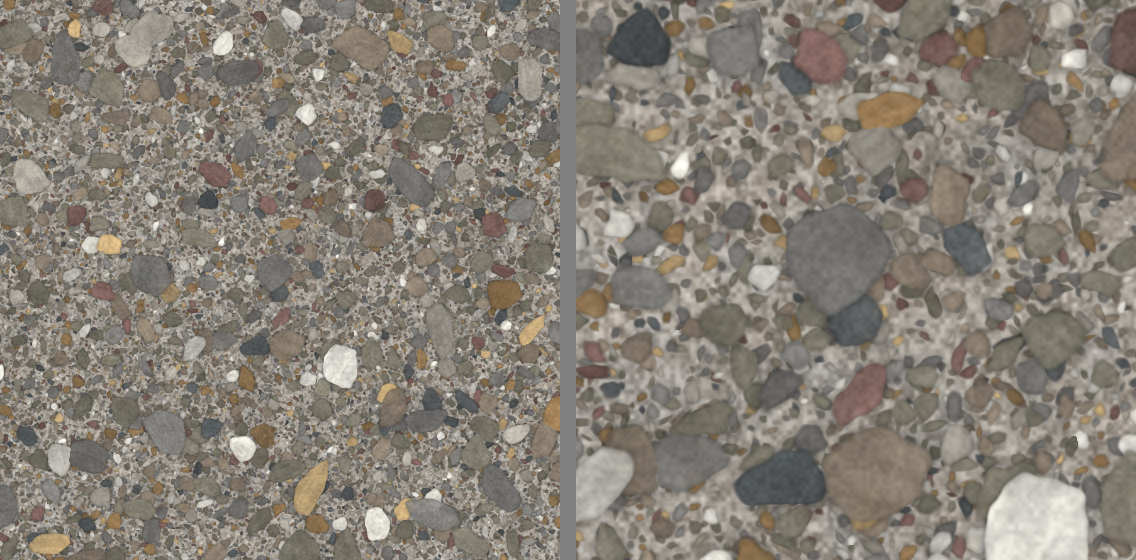
Left: the whole. Right: its middle third, enlarged.
A WebGL 1 fragment shader for this texture:

```glsl
precision highp float;
uniform vec2 u_resolution;

float hash(vec2 p) {
  vec3 q = fract(p.xyx * vec3(0.1031, 0.1030, 0.0973));
  q += dot(q, q.yzx + 33.33);
  return fract((q.x + q.y) * q.z);
}

float noise(vec2 p) {
  vec2 i = floor(p), f = fract(p);
  f *= f * (3.0 - 2.0 * f);
  return mix(mix(hash(i), hash(i + vec2(1, 0)), f.x),
             mix(hash(i + vec2(0, 1)), hash(i + vec2(1, 1)), f.x), f.y);
}

mat2 rotation(float a) {
  return mat2(cos(a), -sin(a), sin(a), cos(a));
}

vec3 stoneColour(float pick) {
  vec3 c = vec3(0.47, 0.455, 0.40);                     // olive grey
  c = mix(c, vec3(0.46, 0.455, 0.445), step(0.28, pick)); // neutral grey
  c = mix(c, vec3(0.53, 0.48, 0.42), step(0.48, pick));   // taupe
  c = mix(c, vec3(0.55, 0.44, 0.30), step(0.62, pick));   // brown
  c = mix(c, vec3(0.46, 0.35, 0.33), step(0.70, pick));   // maroon
  c = mix(c, vec3(0.31, 0.33, 0.34), step(0.76, pick));   // slate
  c = mix(c, vec3(0.65, 0.63, 0.59), step(0.81, pick));   // pale grey
  c = mix(c, vec3(0.75, 0.64, 0.46), step(0.90, pick));   // gold
  return mix(c, vec3(0.84, 0.83, 0.80), step(0.93, pick)); // white
}

// Rounded polygon: close to 1 on the outline, smaller inside
float outline(vec2 q, vec2 id) {
  float sum = 1e-6;
  for (int i = 0; i < 6; i++) {
    float k = float(i);
    float a = (k + 0.6 * hash(id + 3.7 * k)) * 1.0472;
    float reach = mix(0.72, 1.1, hash(id + 5.3 * k + 41.0));
    float side = max(dot(q, vec2(cos(a), sin(a))) / reach, 0.0);
    side *= side;
    side *= side;
    sum += side * side;
  }
  return pow(sum, 0.125);
}

// Scatters one size of stone over the ground
vec3 addStones(vec3 ground, vec2 uv, float freq, float density, float seed) {
  vec2 p = rotation(seed) * uv * freq + seed * 37.0;
  vec2 cell = floor(p), stoneId = cell, local = vec2(0.0);
  float nearest = 9.0;
  for (int y = -1; y <= 1; y++) {
    for (int x = -1; x <= 1; x++) {
      vec2 id = cell + vec2(x, y) + 200.0;
      if (hash(id + 0.5) > density) continue;
      vec2 jitter = vec2(hash(id + 11.1), hash(id + 23.3));
      vec2 q = p + 200.0 - id - mix(vec2(0.2), vec2(0.8), jitter);
      float stretch = mix(1.0, 1.45, pow(hash(id + 31.7), 1.5));
      q = rotation(6.2832 * hash(id + 47.9)) * q * vec2(1.0);
      q *= vec2(1.0 / stretch, stretch);
      float radius = mix(0.2, 0.46, hash(id + 59.2));
      float d = (outline(q / radius, id) - 1.0) * radius;
      if (d < nearest) {
        nearest = d;
        stoneId = id;
        local = q / freq;
      }
    }
  }
  float d = nearest / freq;
  float soft = max(0.0014, 0.8 / u_resolution.y);
  float mask = 1.0 - smoothstep(-soft, soft, d);

  // Surface: tint, mottling, faint bands and a darker rim
  vec3 stone = stoneColour(hash(stoneId + 71.3));
  stone *= mix(0.86, 1.15, hash(stoneId + 83.1));
  stone *= 0.86 + 0.17 * noise(uv * 55.0 + stoneId) + 0.12 * noise(uv * 260.0);
  stone *= 0.95 + 0.1 * noise(local * vec2(30.0, 190.0) + stoneId);
  stone *= 1.0 - 0.12 * smoothstep(-0.004, 0.0, d);

  // Thin dark seam where stone meets cement
  float seam = clamp(0.05 / freq, 0.0008, 0.0025);
  ground *= 1.0 - 0.2 * exp(-max(d, 0.0) / seam);
  return mix(ground, stone, mask * mix(0.8, 1.0, hash(stoneId + 97.7)));
}

void main() {
  vec2 uv = gl_FragCoord.xy / u_resolution.y;

  // Sandy cement
  float broad = noise(uv * 14.0) - 0.5;
  float sand = noise(uv * 130.0 + 9.0) - 0.5;
  float grit = noise(uv * 330.0 + 5.0) - 0.5;
  vec3 colour = vec3(0.65, 0.625, 0.59) + 0.07 * broad + 0.14 * sand + 0.22 * grit;
  colour += vec3(0.02, 0.0, -0.02) * (noise(uv * 45.0 + 3.0) - 0.5);

  // Stones from the finest to the largest, with slightly wavy outlines
  vec2 wave = vec2(noise(uv * 110.0), noise(uv * 110.0 + 60.0)) - 0.5;
  vec2 at = uv + 0.003 * wave;
  colour = addStones(colour, at, 125.0, 0.60, 1.3);
  colour = addStones(colour, at, 69.0, 0.66, 2.1);
  colour = addStones(colour, at, 38.0, 0.66, 3.4);
  colour = addStones(colour, at, 20.5, 0.56, 4.6);
  colour = addStones(colour, at, 11.0, 0.42, 5.7);

  // Fine grain over everything
  colour += 0.05 * (noise(uv * 420.0 + 17.0) - 0.5);
  gl_FragColor = vec4(clamp(colour, 0.0, 1.0), 1.0);
}
```
